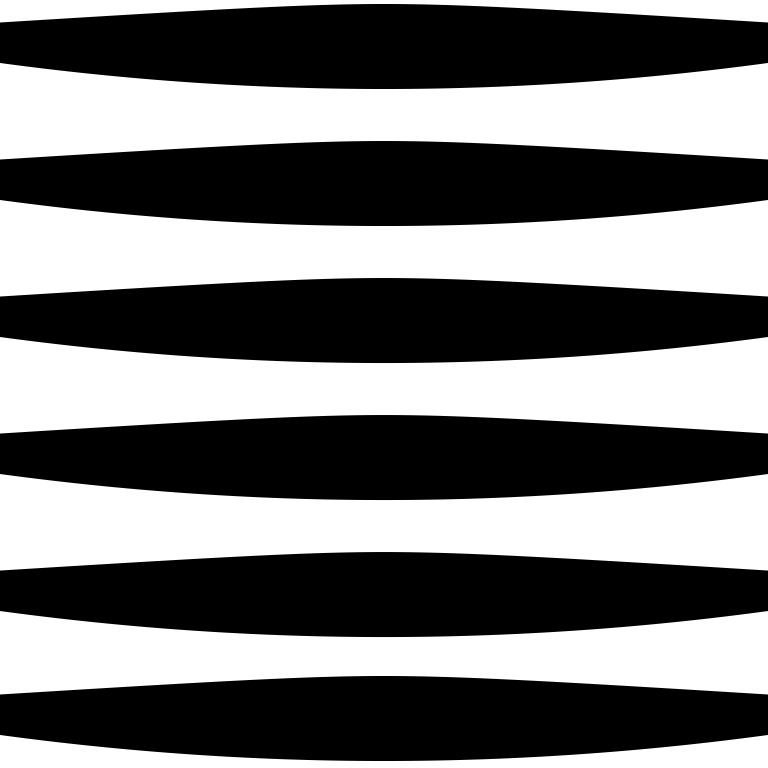
Write a Shadertoy shader that draws this pattern.

```glsl
#define BANDS 6
#define PERIOD 0.1784
#define LAST_START 0.875
#define CREST 0.0052
#define BELLY 0.1159
#define CREST_DROP 0.0241
#define BELLY_RISE 0.0339
#define CREST_ROUNDING 0.3
#define INK vec3(0.0)
#define PAPER vec3(1.0)

// Hyperbolic arch: round at the middle, nearly straight towards the sides
float archDrop(float x) {
    float r = CREST_ROUNDING;
    return CREST_DROP * (sqrt(x * x + r * r) - r) / (sqrt(1.0 + r * r) - r);
}

// Signed vertical distance to one band, negative inside; y runs downwards
float bandDistance(float x, float y) {
    float top = CREST + archDrop(x);
    float bottom = BELLY - BELLY_RISE * x * x;
    return max(top - y, y - bottom);
}

void mainImage(out vec4 fragColor, in vec2 fragCoord) {
    vec2 uv = fragCoord / iResolution.xy;
    float x = 2.0 * uv.x - 1.0;
    float y = 1.0 - uv.y;
    float pixel = 1.0 / iResolution.y;

    // Even rows, with the lowest one pulled up to stay on the canvas
    float d = 1.0;
    for (int i = 0; i < BANDS; i++) {
        float start = min(float(i) * PERIOD, LAST_START);
        d = min(d, bandDistance(x, y - start));
    }

    // Edge smoothing one pixel wide
    float coverage = clamp(0.5 - d / pixel, 0.0, 1.0);
    fragColor = vec4(mix(PAPER, INK, coverage), 1.0);
}
```
